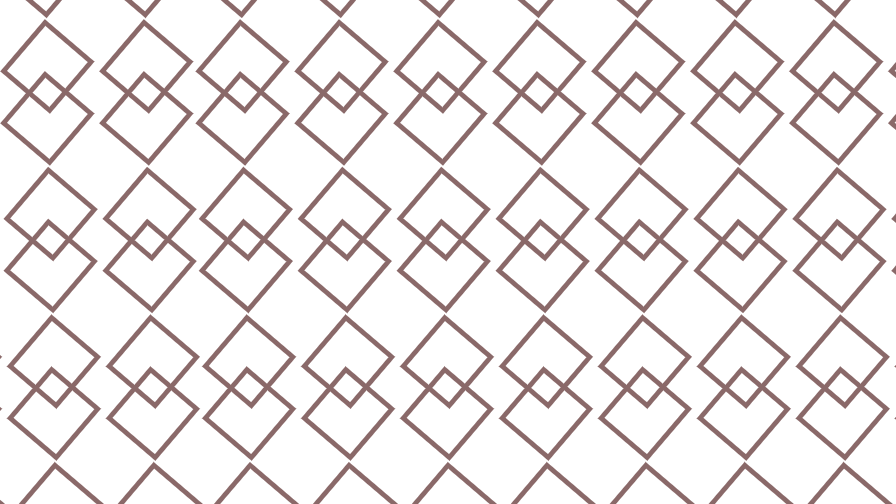
Give the GLSL for this pattern, as a WebGL 2 fragment shader.

```glsl
#version 300 es
precision highp float;
// Columns of tilted, overlapping square outlines linked corner to corner.

// Lengths are fractions of the canvas height, with y measured downwards.
#define PITCH vec2(0.1963, 0.2928)
#define FIRST_CENTER vec2(0.0887, 0.1319)
#define HALF_SIZE vec2(0.0648, 0.0681)
#define LINE_WIDTH 0.0095
#define TILT 0.7069
#define PAIR_DROP 0.1030
#define ROW_SHIFT 0.0065
#define LEFT_COLUMNS_SHIFT 0.0053
#define LINE_COLOR vec3(0.54, 0.41, 0.41)
#define PAPER_COLOR vec3(1.0)

uniform vec2 u_resolution;
out vec4 fragColor;

// Signed distance to a rectangular frame with mitred corners.
float frameDistance(vec2 p, mat2 tilt) {
    vec2 q = abs(p * tilt) - HALF_SIZE;
    return abs(max(q.x, q.y) + 0.5 * LINE_WIDTH) - 0.5 * LINE_WIDTH;
}

// Center of the upper square in a cell; rows lean right, two columns sit apart.
vec2 pairCenter(vec2 cell) {
    vec2 center = FIRST_CENTER + cell * PITCH;
    center.x += cell.y * ROW_SHIFT;
    center.x += cell.x < 1.5 ? LEFT_COLUMNS_SHIFT : 0.0;
    return center;
}

void main() {
    vec2 p = gl_FragCoord.xy / u_resolution.y;
    p.y = 1.0 - p.y;
    float pixel = 1.0 / u_resolution.y;
    float c = cos(TILT), s = sin(TILT);
    mat2 tilt = mat2(c, s, -s, c);

    // Nearest cell, allowing for the sideways lean of the rows.
    vec2 cell;
    cell.y = round((p.y - FIRST_CENTER.y) / PITCH.y);
    cell.x = round((p.x - FIRST_CENTER.x - cell.y * ROW_SHIFT) / PITCH.x);

    // Union of the square pairs in this cell and its neighbours.
    float d = 1.0;
    for (int row = -1; row <= 1; row++) {
        for (int column = -1; column <= 1; column++) {
            vec2 local = p - pairCenter(cell + vec2(column, row));
            d = min(d, frameDistance(local, tilt));
            d = min(d, frameDistance(local - vec2(0.0, PAIR_DROP), tilt));
        }
    }

    float ink = clamp(0.5 - d / pixel, 0.0, 1.0);
    fragColor = vec4(mix(PAPER_COLOR, LINE_COLOR, ink), 1.0);
}
```
